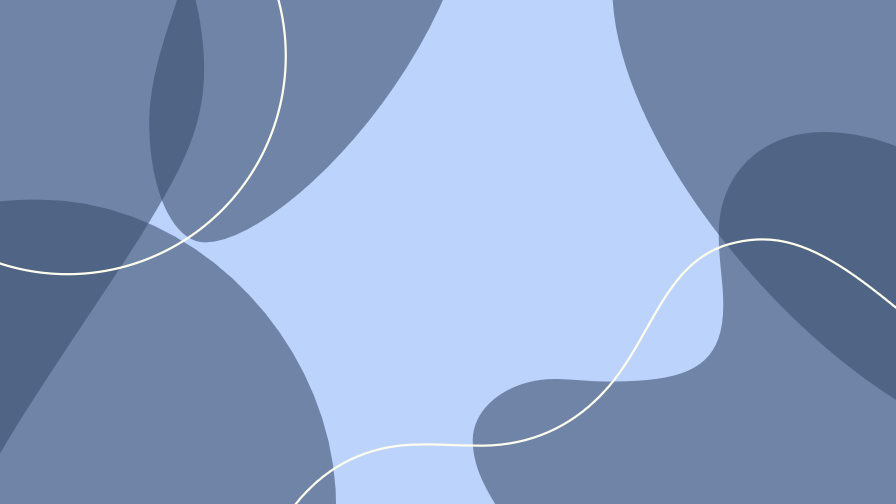
Write a Shadertoy shader that draws this background.

```glsl
// Flat abstract backdrop: translucent slate blobs over pale blue, crossed by two thin cream curves.
// Each outline is a chain of cubic Beziers, walked in short chords that give the nearest distance
// and a ray-crossing parity. Coordinates are in canvas heights, origin at the lower left.

#define PALE_BLUE   vec3(0.737, 0.827, 0.990)
#define SLATE       vec3(0.222, 0.297, 0.422)
#define CREAM       vec3(1.000, 1.000, 0.930)
#define OPACITY     0.58
#define HALF_STROKE 0.0022
#define CHORDS      20
#define RING_CENTER vec2(0.134, 0.889)
#define RING_RADIUS 0.433

struct Path {
    vec2 pen;      // current end of the chain
    float dist2;   // squared distance to the nearest chord
    float side;    // ray direction: +1 fills left of the edge, -1 fills right
    float parity;  // +1 outside, -1 inside
};

Path startPath(vec2 pen, float side) {
    return Path(pen, 1e3, side, 1.0);
}

// Extends the chain by one cubic, updating distance and parity at p
void curveTo(inout Path path, vec2 p, vec2 c1, vec2 c2, vec2 end) {
    vec2 start = path.pen;
    vec2 a = start;
    for (int i = 1; i <= CHORDS; i++) {
        float t = float(i) / float(CHORDS), s = 1.0 - t;
        vec2 b = s*s*s*start + 3.0*s*s*t*c1 + 3.0*s*t*t*c2 + t*t*t*end;
        vec2 chord = b - a, rel = p - a;
        vec2 gap = rel - chord * clamp(dot(rel, chord) / dot(chord, chord), 0.0, 1.0);
        path.dist2 = min(path.dist2, dot(gap, gap));
        if ((a.y > p.y) != (b.y > p.y)) {
            float crossX = chord.x * rel.y / chord.y;
            if (path.side * (crossX - rel.x) > 0.0) path.parity = -path.parity;
        }
        a = b;
    }
    path.pen = end;
}

// Antialiased coverage, one pixel wide, negative distance inside
float coverage(float signedDist) {
    return clamp(0.5 - signedDist * iResolution.y, 0.0, 1.0);
}

void fillPath(inout vec3 color, Path path) {
    color = mix(color, SLATE, OPACITY * coverage(path.parity * sqrt(path.dist2)));
}

void stroke(inout vec3 color, float dist) {
    color = mix(color, CREAM, coverage(dist - HALF_STROKE));
}

void mainImage(out vec4 fragColor, in vec2 fragCoord) {
    vec2 p = fragCoord / iResolution.y;
    vec3 color = PALE_BLUE;

    // Left sweep
    Path sweep = startPath(vec2(0.380, 1.028), 1.0);
    curveTo(sweep, p, vec2(0.396, 0.977), vec2(0.405, 0.917), vec2(0.405, 0.861));
    curveTo(sweep, p, vec2(0.405, 0.741), vec2(0.352, 0.653), vec2(0.294, 0.556));
    curveTo(sweep, p, vec2(0.236, 0.458), vec2(0.037, 0.176), vec2(-0.019, 0.065));
    fillPath(color, sweep);

    // Hanging drop at the top
    Path drop = startPath(vec2(0.361, 1.028), 1.0);
    curveTo(drop, p, vec2(0.329, 0.935), vec2(0.296, 0.843), vec2(0.296, 0.757));
    curveTo(drop, p, vec2(0.296, 0.630), vec2(0.340, 0.519), vec2(0.407, 0.519));
    curveTo(drop, p, vec2(0.523, 0.519), vec2(0.775, 0.745), vec2(0.891, 1.028));
    fillPath(color, drop);

    // Lower left dome
    Path dome = startPath(vec2(-0.046, 0.594), 1.0);
    curveTo(dome, p, vec2(0.0, 0.602), vec2(0.035, 0.604), vec2(0.076, 0.604));
    curveTo(dome, p, vec2(0.398, 0.604), vec2(0.674, 0.306), vec2(0.667, -0.019));
    fillPath(color, dome);

    // Upper right slope
    Path slope = startPath(vec2(1.215, 1.023), -1.0);
    curveTo(slope, p, vec2(1.215, 0.856), vec2(1.326, 0.662), vec2(1.428, 0.532));
    curveTo(slope, p, vec2(1.532, 0.398), vec2(1.671, 0.264), vec2(1.829, 0.176));
    fillPath(color, slope);

    // Lower right blob
    Path blob = startPath(vec2(1.829, 0.685), -1.0);
    curveTo(blob, p, vec2(1.778, 0.715), vec2(1.708, 0.738), vec2(1.634, 0.738));
    curveTo(blob, p, vec2(1.509, 0.738), vec2(1.426, 0.653), vec2(1.426, 0.537));
    curveTo(blob, p, vec2(1.426, 0.479), vec2(1.435, 0.444), vec2(1.435, 0.394));
    curveTo(blob, p, vec2(1.435, 0.264), vec2(1.354, 0.243), vec2(1.204, 0.243));
    curveTo(blob, p, vec2(1.169, 0.243), vec2(1.134, 0.248), vec2(1.100, 0.248));
    curveTo(blob, p, vec2(1.012, 0.248), vec2(0.938, 0.194), vec2(0.938, 0.127));
    curveTo(blob, p, vec2(0.938, 0.074), vec2(0.963, 0.028), vec2(1.002, -0.030));
    fillPath(color, blob);

    // Cream ring and wave
    stroke(color, abs(length(p - RING_CENTER) - RING_RADIUS));
    Path wave = startPath(vec2(0.565, -0.030), 1.0);
    curveTo(wave, p, vec2(0.630, 0.069), vec2(0.722, 0.118), vec2(0.833, 0.118));
    curveTo(wave, p, vec2(0.868, 0.119), vec2(0.903, 0.116), vec2(0.938, 0.116));
    curveTo(wave, p, vec2(1.065, 0.111), vec2(1.157, 0.167), vec2(1.220, 0.248));
    curveTo(wave, p, vec2(1.296, 0.347), vec2(1.324, 0.472), vec2(1.435, 0.512));
    curveTo(wave, p, vec2(1.463, 0.521), vec2(1.488, 0.525), vec2(1.514, 0.525));
    curveTo(wave, p, vec2(1.616, 0.525), vec2(1.713, 0.444), vec2(1.829, 0.347));
    stroke(color, sqrt(wave.dist2));

    fragColor = vec4(color, 1.0);
}
```
